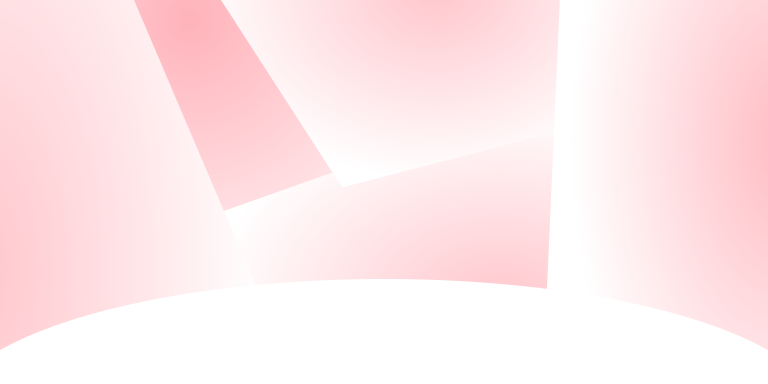
A Shadertoy shader for this background:

```glsl
// Soft pink panels with radial glows above a white elliptical hill.

// Layout spans 2 x 1 units, origin at the lower left.
const vec2 LAYOUT = vec2(2.0, 1.0);
const vec3 WHITE = vec3(1.0);
const vec3 PINK = vec3(1.0, 0.70, 0.73);

// Panel borders, each running from a start to an end point
const vec4 LEFT_EDGE   = vec4(0.349, 1.0, 0.583, 0.4505);
const vec4 STRIP_EDGE  = vec4(0.5755, 1.0, 0.891, 0.512);
const vec4 STRIP_BASE  = vec4(0.583, 0.4505, 0.863, 0.550);
const vec4 UPPER_BASE  = vec4(0.891, 0.512, 1.440, 0.654);
const vec4 RIGHT_EDGE  = vec4(1.458, 1.0, 1.4245, 0.25);

// Glows: centre in xy, radii in zw
const vec4 LEFT_GLOW  = vec4(-0.05, 0.297, 0.742, 1.56);
const vec4 STRIP_GLOW = vec4(0.495, 0.948, 0.885, 0.885);
const vec4 UPPER_GLOW = vec4(1.133, 1.026, 0.625, 0.495);
const vec4 LOWER_GLOW = vec4(1.302, 0.206, 0.755, 0.534);
const vec4 RIGHT_GLOW = vec4(2.044, 0.635, 0.56, 0.99);
const float SOFT_GLOW = 0.74;
const float RIGHT_STRENGTH = 0.87;

const vec2 HILL_CENTRE = vec2(1.0, -0.0885);
const vec2 HILL_RADII = vec2(1.146, 0.362);

// Signed distance to a line, positive to the left of its direction
float lineSide(vec2 p, vec4 line) {
    vec2 dir = normalize(line.zw - line.xy);
    vec2 q = p - line.xy;
    return dir.x * q.y - dir.y * q.x;
}

// Approximate signed distance to the hill, positive inside
float hillDistance(vec2 p) {
    vec2 q = (p - HILL_CENTRE) / HILL_RADII;
    float k = length(q);
    return (1.0 - k) * k / max(length(q / HILL_RADII), 1e-4);
}

float coverage(float d, float pixel) {
    return clamp(0.5 + d / pixel, 0.0, 1.0);
}

// Pink at the glow centre, fading linearly to white at its rim
vec3 glowColor(vec2 p, vec4 glow, float strength) {
    float t = length((p - glow.xy) / glow.zw);
    return mix(WHITE, PINK, strength * max(1.0 - t, 0.0));
}

void mainImage(out vec4 fragColor, in vec2 fragCoord) {
    vec2 p = fragCoord / iResolution.xy * LAYOUT;
    float pixel = LAYOUT.y / iResolution.y;

    // Central panels, back to front
    vec3 color = glowColor(p, LOWER_GLOW, SOFT_GLOW);
    float strip = coverage(lineSide(p, STRIP_BASE), pixel);
    color = mix(color, glowColor(p, STRIP_GLOW, 1.0), strip);
    float upper = coverage(min(lineSide(p, STRIP_EDGE), lineSide(p, UPPER_BASE)), pixel);
    color = mix(color, glowColor(p, UPPER_GLOW, SOFT_GLOW), upper);

    // Side panels
    float left = coverage(-lineSide(p, LEFT_EDGE), pixel);
    color = mix(color, glowColor(p, LEFT_GLOW, SOFT_GLOW), left);
    float right = coverage(lineSide(p, RIGHT_EDGE), pixel);
    color = mix(color, glowColor(p, RIGHT_GLOW, RIGHT_STRENGTH), right);

    // White hill in front
    color = mix(color, WHITE, coverage(hillDistance(p), pixel));
    fragColor = vec4(color, 1.0);
}
```
